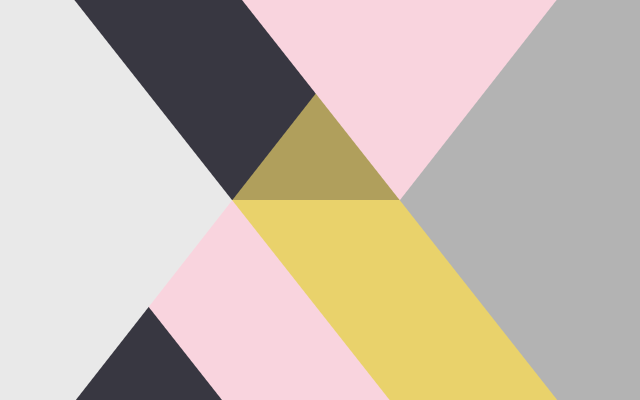
Write a WebGL 2 fragment shader that draws this background.

```glsl
#version 300 es
precision highp float;
// Flat geometric background: diagonal bands crossing around a central triangle.

uniform vec2 u_resolution;
out vec4 fragColor;

const vec3 LIGHT  = vec3(0.915, 0.915, 0.914);
const vec3 GREY   = vec3(0.702);
const vec3 PINK   = vec3(0.977, 0.831, 0.871);
const vec3 DARK   = vec3(0.220, 0.216, 0.255);
const vec3 YELLOW = vec3(0.914, 0.824, 0.420);
const vec3 OLIVE  = vec3(0.690, 0.624, 0.361);

const float MIDDLE  = 0.5;     // height of the horizontal seam
const float FALLING = 0.788;   // run per unit of drop
const float RISING  = -0.783;

// Signed distance to a slanted line crossing the seam at x = crossing;
// positive on its right side.
float rightOf(vec2 p, float crossing, float slope) {
    return (p.x - crossing - slope * (MIDDLE - p.y)) / sqrt(1.0 + slope * slope);
}

// Antialiased coverage of the positive side of an edge.
float cover(float dist, float pixel) {
    return clamp(dist / pixel + 0.5, 0.0, 1.0);
}

// Paints a flat colour over everything on the positive side of an edge.
vec3 paint(vec3 below, vec3 colour, float dist, float pixel) {
    return mix(below, colour, cover(dist, pixel));
}

void main() {
    // Canvas heights as units, origin at the lower left
    vec2 p = gl_FragCoord.xy / u_resolution.y;
    float pixel = 1.0 / u_resolution.y;

    // Shared edges
    float outerFall = rightOf(p, 0.161, FALLING);
    float leftFall  = rightOf(p, 0.580, FALLING);
    float rightFall = rightOf(p, 0.999, FALLING);
    float leftRise  = rightOf(p, 0.581, RISING);
    float rightRise = rightOf(p, 1.000, RISING);

    // Upper half, layered from left to right
    vec3 upper = paint(LIGHT, DARK, leftFall, pixel);
    upper = paint(upper, OLIVE, leftRise, pixel);
    upper = paint(upper, PINK, rightFall, pixel);
    upper = paint(upper, GREY, rightRise, pixel);

    // Lower half: the outer bands are clipped by the rising edge
    vec3 bands = paint(DARK, PINK, outerFall, pixel);
    vec3 lower = paint(LIGHT, bands, leftRise, pixel);
    lower = paint(lower, YELLOW, leftFall, pixel);
    lower = paint(lower, GREY, rightFall, pixel);

    // Join both halves along the seam
    fragColor = vec4(paint(lower, upper, p.y - MIDDLE, pixel), 1.0);
}
```
